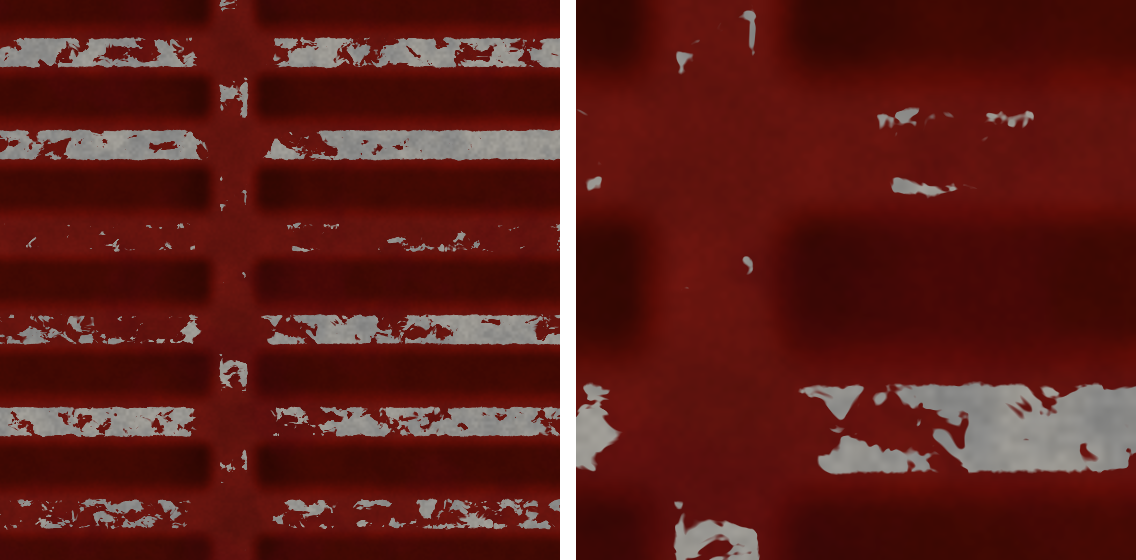
Left: the whole. Right: its middle third, enlarged.
This texture is drawn by a Shadertoy shader. Its source:

```glsl
// Dark red ribbed metal: six horizontal ridges crossed by one upright ridge.
// Ridges are soft distance profiles; worn grey paint on their crests is
// layered noise cut at a coverage level that varies by ridge and along it.

const float ROWS = 6.0;
const float ROW_PITCH = 0.1648;
const float FIRST_ROW = 0.082;
const float COLUMN_X = 0.417;
const float PAINT_HALF = 0.0258;

const vec3 PANEL_DARK = vec3(0.255, 0.034, 0.012);
const vec3 SLOPE_RED  = vec3(0.375, 0.048, 0.022);
const vec3 RIDGE_RED  = vec3(0.400, 0.078, 0.055);
const vec3 STAIN_RED  = vec3(0.300, 0.028, 0.045);
const vec3 PAINT_COOL = vec3(0.530, 0.530, 0.525);
const vec3 PAINT_WARM = vec3(0.615, 0.605, 0.580);

// Paint left on each ridge, bottom to top: left part, right part start and end
const float COVER_LEFT[6]  = float[](0.27, 0.66, 0.42, 0.02, 0.66, 0.60);
const float COVER_START[6] = float[](0.18, 0.36, 0.46, 0.00, 0.36, 0.34);
const float COVER_END[6]   = float[](0.40, 0.74, 0.62, 0.06, 1.25, 0.74);
// Paint left on the upright ridge, in the gaps between rows
const float COVER_GAP[7] = float[](0.05, 0.18, 0.50, 0.12, 0.08, 0.48, 0.08);

float hash(vec2 cell) {
    uvec2 q = uvec2(ivec2(cell)) * uvec2(1597u, 3812u);
    uint n = (q.x ^ (q.y + 7919u)) * 26699u;
    n = (n ^ (n >> 15)) * 73471u;
    n = (n ^ (n >> 13)) * 51749u;
    return float((n ^ (n >> 16)) & 65535u) / 65535.0;
}

float noise(vec2 p) {
    vec2 cell = floor(p), f = fract(p);
    f = f * f * (3.0 - 2.0 * f);
    float low  = mix(hash(cell), hash(cell + vec2(1, 0)), f.x);
    float high = mix(hash(cell + vec2(0, 1)), hash(cell + vec2(1, 1)), f.x);
    return mix(low, high, f.y);
}

float fbm(vec2 p, float gain) {
    float sum = 0.0, total = 0.0, amp = 1.0;
    for (int i = 0; i < 4; i++) {
        sum += amp * noise(p);
        total += amp;
        amp *= gain;
        p = mat2(1.6, 1.2, -1.2, 1.6) * p + 17.3;
    }
    return sum / total;
}

// 1 on the crest of a ridge, falling to 0 at its foot
float ridge(float dist, float crest, float foot) {
    return 1.0 - smoothstep(crest, foot, abs(dist));
}

// Paint strip mask with a slightly ragged border
float strip(float dist, float halfWidth, float ragged) {
    return 1.0 - smoothstep(-0.0012, 0.0012, abs(dist) - halfWidth - ragged);
}

// Paint clings inside the strip border, but chips at the border itself
float edgeHold(float dist) {
    float t = abs(dist) / PAINT_HALF;
    return t * t - 1.4 * smoothstep(0.80, 1.12, t);
}

// Keeps paint where the wear noise lies below the coverage level
float flakes(float wear, float coverage) {
    float level = 0.5 + 0.44 * (coverage - 0.5);
    return smoothstep(-0.03, 0.03, level - wear);
}

float rowCoverage(int row, float x) {
    float along = clamp((x - 0.46) / 0.45, 0.0, 1.0);
    float right = mix(COVER_START[row], COVER_END[row], along);
    return x < COLUMN_X ? COVER_LEFT[row] : right;
}

vec3 metal(vec2 p, float dx, float rowRidge, float columnRidge) {
    float height = 1.0 - (1.0 - rowRidge) * (1.0 - columnRidge);
    vec3 col = mix(PANEL_DARK, SLOPE_RED, smoothstep(0.0, 0.75, height));
    col = mix(col, RIDGE_RED, smoothstep(0.55, 1.0, height));

    // Shaded panel ends beside the upright ridge, and a dim crossing
    float panelEnd = 1.0 - smoothstep(0.05, 0.14, abs(dx));
    col *= 1.0 - 0.24 * panelEnd * (1.0 - height);
    col *= 1.0 - 0.08 * rowRidge * columnRidge;

    // Purple stains, broad mottling and fine grain
    float stain = smoothstep(0.50, 0.75, fbm(p * 8.0 + 40.0, 0.65));
    col = mix(col, STAIN_RED, 0.35 * stain);
    col *= 0.88 + 0.24 * fbm(p * 22.0 + 90.0, 0.7);
    return col * (0.97 + 0.06 * noise(p * 230.0));
}

void mainImage(out vec4 fragColor, in vec2 fragCoord) {
    vec2 p = fragCoord / iResolution.xy;
    float rowPos = (p.y - FIRST_ROW) / ROW_PITCH;
    float row = clamp(floor(rowPos + 0.5), 0.0, ROWS - 1.0);
    float gap = clamp(floor(rowPos) + 1.0, 0.0, ROWS);
    float dx = p.x - COLUMN_X;
    float dy = p.y - FIRST_ROW - row * ROW_PITCH;
    float gapDy = (rowPos - gap + 0.5) * ROW_PITCH;

    // The upper slope of a row is longer than the lower one
    float rowRidge = ridge(dy, 0.018, dy > 0.0 ? 0.074 : 0.060);
    vec3 col = metal(p, dx, rowRidge, ridge(dx, 0.018, 0.062));

    // Wear pattern, bent so that flakes get torn outlines
    vec2 bend = vec2(noise(p * 55.0 + 5.0), noise(p * 55.0 + 61.0)) - 0.5;
    float wear = fbm((p + 0.014 * bend) * vec2(34.0, 42.0), 0.68);
    float patches = noise(p * vec2(11.0, 13.0) + 3.0) - 0.5;
    float ragged = 0.007 * (fbm(p * 70.0 + 11.0, 0.7) - 0.5);

    // Paint on the rows is rubbed off near the crossing
    float rowCover = rowCoverage(int(row), p.x) + 0.40 * patches
        + 0.30 * edgeHold(dy) - 0.05 - 0.8 * ridge(dx, 0.045, 0.080);
    float rowPaint = strip(dy, PAINT_HALF, ragged) * flakes(wear, rowCover)
        * smoothstep(0.046, 0.050, abs(dx) + ragged);

    // Paint on the upright ridge thins out towards the rows
    float columnCover = COVER_GAP[int(gap)] + 0.60 * edgeHold(dx) - 0.18
        - 0.4 * smoothstep(0.018, 0.040, abs(gapDy));
    float columnPaint = strip(dx, PAINT_HALF, ragged)
        * strip(gapDy, 0.038, ragged) * flakes(wear, columnCover);

    float tone = smoothstep(0.25, 0.75, fbm(p * 20.0 + 130.0, 0.6));
    vec3 paint = mix(PAINT_COOL, PAINT_WARM, tone);
    paint *= 0.95 + 0.10 * noise(p * 180.0 + 7.0);
    fragColor = vec4(mix(col, paint, max(rowPaint, columnPaint)), 1.0);
}
```
